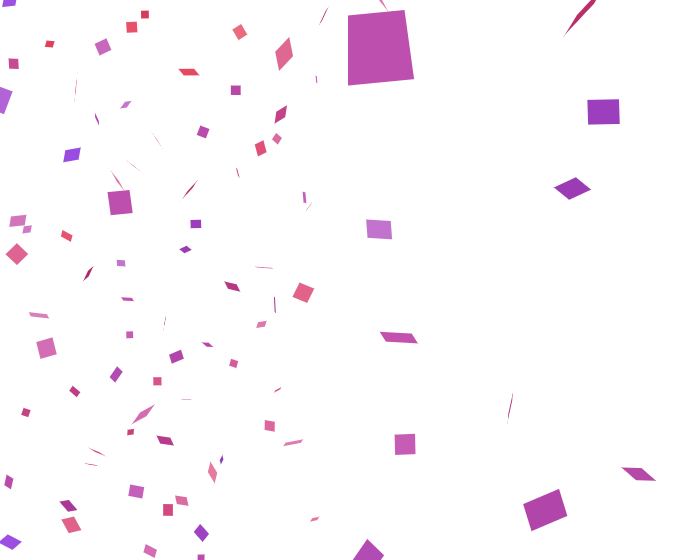
Left: the whole. Right: its middle third, enlarged.
A Shadertoy shader for this background:

```glsl
// Tumbling square confetti in red, magenta and violet on white

const int PIECES = 76;
const float PI = 3.14159265;
const float GOLDEN_STEP = 0.618034;

// Random value in 0..1 for one property of one piece
float random(float piece, float property) {
    vec3 h = fract(vec3(piece, property, piece) * 0.1031);
    h += dot(h, h.yzx + 33.33);
    return fract((h.x + h.y) * h.z);
}

mat2 rotation(float angle) {
    float c = cos(angle), s = sin(angle);
    return mat2(c, s, -s, c);
}

// Square spun in its plane, then foreshortened across the tilt axis
mat2 tumble(float spin, float axis, float squash) {
    mat2 foreshorten = mat2(1.0, 0.0, 0.0, squash);
    return rotation(axis) * foreshorten * rotation(spin - axis);
}

// Distance to the nearest edge line of a square seen through a transform
float parallelogramDistance(vec2 p, mat2 shape, float halfSide) {
    mat2 toLocal = inverse(shape);
    mat2 gradients = transpose(toLocal);
    vec2 edge = abs(toLocal * p) - halfSide;
    edge /= vec2(length(gradients[0]), length(gradients[1]));
    return max(edge.x, edge.y);
}

// Hue runs from red to violet; tone below 0 darkens, above 0 tints
vec3 paperColor(float hue, float tone) {
    const vec3 red = vec3(0.90, 0.28, 0.38);
    const vec3 magenta = vec3(0.80, 0.34, 0.66);
    const vec3 violet = vec3(0.60, 0.30, 0.88);
    vec3 color = mix(red, magenta, clamp(hue * 2.0, 0.0, 1.0));
    color = mix(color, violet, clamp(hue * 2.0 - 1.0, 0.0, 1.0));
    color *= mix(vec3(1.0), vec3(0.74, 0.38, 0.76), max(-tone, 0.0));
    return mix(color, vec3(1.0), 0.35 * max(tone, 0.0));
}

// Even spread across the canvas, gently denser toward the middle
vec2 pieceCenter(float id, float aspect) {
    float u = fract(id * GOLDEN_STEP + 0.3 * random(id, 1.0));
    float offset = 2.0 * u - 1.0;
    float x = 0.47 + 0.5 * offset * mix(0.72, 1.05, abs(offset));
    float y = (id - 1.0 + random(id, 3.0)) / float(PIECES);
    return vec2(x * aspect, y);
}

void mainImage(out vec4 fragColor, in vec2 fragCoord) {
    float pixel = 1.0 / iResolution.y;
    float aspect = iResolution.x * pixel;
    vec2 p = fragCoord * pixel;
    vec3 color = vec3(1.0);

    for (int i = 0; i < PIECES; i++) {
        float id = float(i) + 1.0;
        vec2 center = pieceCenter(id, aspect);

        // Size: small to medium, with a rare large piece
        float scale = random(id, 4.0);
        float side = 0.012 + 0.022 * pow(scale, 1.5) + 0.014 * pow(scale, 24.0);

        // Orientation: mostly either facing or edge-on
        float turn = 2.0 * random(id, 5.0) - 1.0;
        float spin = 0.8 * turn * abs(turn);
        float axis = PI * random(id, 6.0);
        float facing = 0.5 - 0.5 * cos(PI * random(id, 7.0));
        mat2 shape = tumble(spin, axis, mix(0.04, 1.0, facing));

        // Colour: edge-on pieces vary more in tone
        float hue = 0.5 * (random(id, 8.0) + random(id, 9.0));
        hue = clamp(0.46 + 1.4 * (hue - 0.5), 0.0, 1.0);
        float tone = 2.0 * random(id, 10.0) - 0.9;
        tone *= mix(1.0, 0.4, facing);

        float d = parallelogramDistance(p - center, shape, 0.5 * side);
        float coverage = clamp(0.5 - d / pixel, 0.0, 1.0);
        color = mix(color, paperColor(hue, tone), coverage);
    }

    fragColor = vec4(color, 1.0);
}
```
